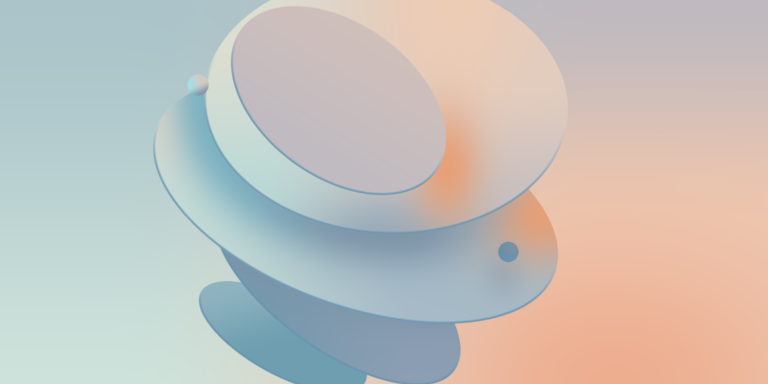
Give the GLSL for this background, as a Shadertoy shader.

```glsl
// Tilted pastel discs and two small spheres float over a soft two-tone sky.
// Each disc is a rotated-ellipse distance field, painted back to front with
// gradients, Gaussian glows, contact shadows and a thin blue lower rim.

struct Disc { vec2 centre; vec2 radii; float tilt; };

// Layout, in units of the canvas height
const Disc BACK  = Disc(vec2(0.737, 0.122), vec2(0.244, 0.098), -0.504);
const Disc LOW   = Disc(vec2(0.878, 0.258), vec2(0.378, 0.169), -0.63);
const Disc PLATE = Disc(vec2(0.926, 0.477), vec2(0.552, 0.2755), -0.348);
const Disc BOWL  = Disc(vec2(1.005, 0.729), vec2(0.4745, 0.338), -0.061);
const Disc INNER = Disc(vec2(0.8815, 0.738), vec2(0.3143, 0.2005), -0.63);
const vec3 BALL_LEFT  = vec3(0.516, 0.779, 0.0275);   // centre, radius
const vec3 BALL_RIGHT = vec3(1.324, 0.344, 0.0265);
const float RIM_WIDTH = 0.006;
const float SHADOW_REACH = 0.09;

// Palette
const vec3 MIST   = vec3(0.67, 0.77, 0.79);
const vec3 MINT   = vec3(0.81, 0.89, 0.86);
const vec3 MAUVE  = vec3(0.75, 0.73, 0.75);
const vec3 PEACH  = vec3(0.93, 0.78, 0.69);
const vec3 CORAL  = vec3(0.93, 0.67, 0.55);
const vec3 ORANGE = vec3(0.91, 0.62, 0.45);
const vec3 CREAM  = vec3(0.88, 0.84, 0.79);
const vec3 TEAL   = vec3(0.46, 0.68, 0.75);
const vec3 SLATE  = vec3(0.48, 0.57, 0.65);
const vec3 RIM    = vec3(0.40, 0.58, 0.69);

float glow(vec2 p, vec2 centre, vec2 size) {
    vec2 q = (p - centre) / size;
    return exp(-dot(q, q));
}

// Signed distance estimate (x) and outward normal (yz) of a tilted ellipse
vec3 discField(vec2 p, Disc disc) {
    float c = cos(disc.tilt), s = sin(disc.tilt);
    mat2 turn = mat2(c, s, -s, c);
    vec2 q = (p - disc.centre) * turn;
    float k = length(q / disc.radii);
    vec2 grad = q / (disc.radii * disc.radii);
    float len = max(length(grad), 1e-4);
    float d = k < 0.05 ? -min(disc.radii.x, disc.radii.y) : k * (k - 1.0) / len;
    return vec3(d, turn * grad / len);
}

// Lays a painted disc over the colour, with a rim on its lower left side
vec3 addDisc(vec3 under, vec3 paint, vec3 field, float px) {
    float facing = smoothstep(-0.25, 0.7, dot(field.yz, vec2(-0.35, -0.94)));
    float rim = smoothstep(-RIM_WIDTH - px, -RIM_WIDTH * 0.3, field.x);
    paint = mix(paint, RIM, rim * facing * 0.85);
    return mix(under, paint, smoothstep(px, -px, field.x));
}

vec3 addBall(vec3 under, vec2 p, vec3 ball, vec3 lit, vec3 mid, vec3 dark, float px) {
    vec2 q = (p - ball.xy) / ball.z;
    vec3 paint = mix(lit, mid, smoothstep(-0.9, 0.5, q.x + 0.3 * q.y));
    paint = mix(paint, dark, smoothstep(-0.1, 1.1, 0.4 * q.x - 0.9 * q.y));
    return mix(under, paint, smoothstep(px, -px, (length(q) - 1.0) * ball.z));
}

vec3 sky(vec2 p) {
    vec3 cool = mix(MINT, MIST, smoothstep(-0.1, 1.0, p.y));
    vec3 warm = mix(PEACH, MAUVE, smoothstep(0.4, 1.0, p.y));
    vec3 col = mix(cool, warm, smoothstep(0.3, 1.55, p.x));
    return mix(col, CORAL, 0.9 * glow(p, vec2(1.6, 0.0), vec2(0.48, 0.34)));
}

vec3 platePaint(vec2 p, float bowlDist) {
    vec3 col = mix(vec3(0.77, 0.86, 0.84), vec3(0.65, 0.73, 0.78),
                   smoothstep(0.45, 1.15, p.x));
    col = mix(col, CREAM, 0.8 * glow(p, vec2(0.43, 0.69), vec2(0.10, 0.14)));
    col = mix(col, ORANGE, 0.95 * glow(p, vec2(1.42, 0.44), vec2(0.17, 0.13)));
    float reach = max(bowlDist, 0.0) / SHADOW_REACH;
    float shade = exp(-reach * reach) * (1.0 - smoothstep(1.05, 1.42, p.x));
    col = mix(col, mix(TEAL, SLATE, smoothstep(0.55, 0.95, p.x)), 0.9 * shade);
    return mix(col, SLATE, 0.3 * glow(p, vec2(1.31, 0.285), vec2(0.05, 0.06)));
}

vec3 bowlPaint(vec2 p) {
    vec3 side = mix(vec3(0.73, 0.85, 0.84), vec3(0.86, 0.87, 0.82),
                    smoothstep(0.45, 0.9, p.y));
    vec3 face = mix(vec3(0.78, 0.75, 0.75), vec3(0.88, 0.80, 0.75),
                    smoothstep(0.45, 0.8, p.y));
    vec3 col = mix(side, face, smoothstep(0.65, 1.1, p.x));
    col = mix(col, vec3(0.94, 0.80, 0.70), 0.8 * glow(p, vec2(1.18, 0.98), vec2(0.2, 0.25)));
    col = mix(col, vec3(0.56, 0.65, 0.72), 0.8 * glow(p, vec2(1.0, 0.39), vec2(0.22, 0.10)));
    return mix(col, ORANGE, 0.95 * glow(p, vec2(1.165, 0.565), vec2(0.085, 0.145)));
}

void mainImage(out vec4 fragColor, in vec2 fragCoord) {
    float px = 1.0 / iResolution.y;
    vec2 p = (fragCoord - 0.5 * iResolution.xy) * px + vec2(1.0, 0.5);
    vec3 low = discField(p, LOW), plate = discField(p, PLATE);
    vec3 bowl = discField(p, BOWL);
    vec3 col = sky(p);

    // Shaded discs below
    vec3 backPaint = mix(vec3(0.43, 0.62, 0.69), vec3(0.56, 0.70, 0.75),
                         smoothstep(0.05, 0.27, p.y - 0.3 * (p.x - 0.6)));
    col = addDisc(col, backPaint, discField(p, BACK), px);
    vec3 lowPaint = mix(vec3(0.46, 0.60, 0.68), vec3(0.55, 0.62, 0.70),
                        smoothstep(0.65, 1.1, p.x));
    lowPaint = mix(lowPaint, SLATE, 0.5 * exp(-max(plate.x, 0.0) / 0.05));
    col = addDisc(col, lowPaint, low, px);

    // Wide plate, bowl and its inner face
    col = addDisc(col, platePaint(p, bowl.x), plate, px);
    col = addDisc(col, bowlPaint(p), bowl, px);
    vec3 innerPaint = mix(vec3(0.74, 0.73, 0.76), vec3(0.82, 0.75, 0.73),
                          smoothstep(-0.3, 0.3, dot(p - INNER.centre, vec2(0.5, 0.85))));
    col = addDisc(col, innerPaint, discField(p, INNER), px);

    // Spheres
    col = addBall(col, p, BALL_LEFT, vec3(0.65, 0.87, 0.89), vec3(0.83, 0.79, 0.77), SLATE, px);
    col = addBall(col, p, BALL_RIGHT, vec3(0.40, 0.56, 0.66), vec3(0.49, 0.56, 0.64), RIM, px);
    fragColor = vec4(col, 1.0);
}
```
